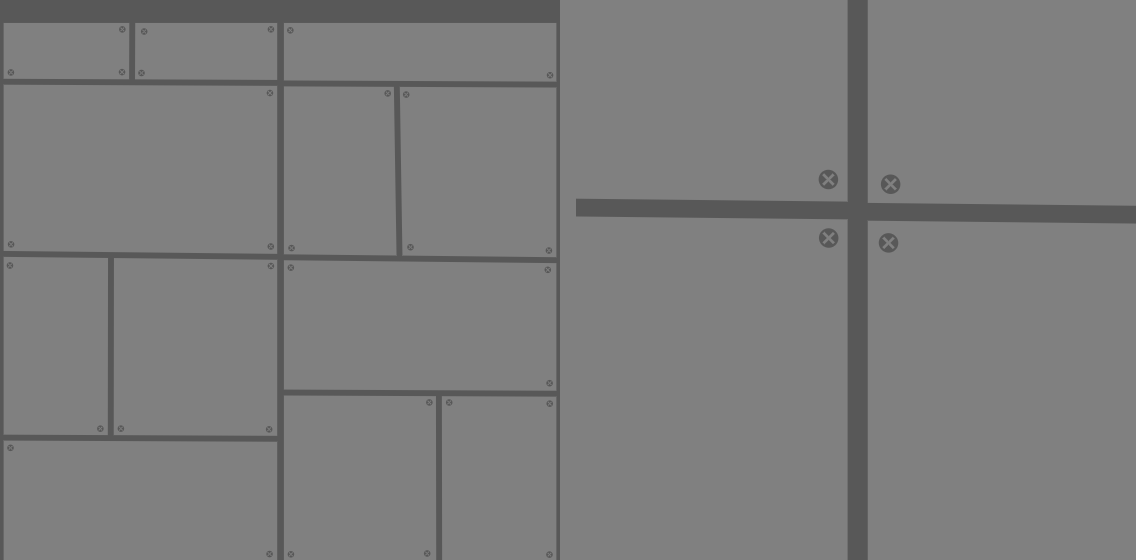
Left, the full canvas; right, a detail of the centre.
A WebGL 1 fragment shader for this texture:

```glsl
precision highp float;
// Flat grey wall panels in two columns, parted by dark, slightly tilted seams.
// Each pixel finds the bounds of its own panel, then shades the panel edge
// and the small cross-head screws set in two or three of its corners.

uniform vec2 u_resolution;

#define PANEL_GREY 0.502
#define SEAM_GREY 0.347
#define SEAM_HALF 0.0053
#define COLUMN_SEAM vec2(0.4950, 0.5070)
#define SIDE_MARGIN 0.0065
#define SEAMS_LEFT vec3(0.853, 0.544, 0.2175)
#define SEAMS_RIGHT vec3(0.850, 0.538, 0.298)
#define SPLITS vec4(0.236, 0.210, 0.198, 0.283)
#define SCREW_RADIUS 0.0058
#define SCREW_INSET 0.0112
#define CROSS_SIZE vec2(0.0044, 0.0008)
#define TWO_SCREW_CHANCE 0.42

float hash(vec2 p) {
  return fract(sin(dot(p, vec2(127.1, 311.7))) * 43758.5453);
}

// Coverage of a shape from its signed distance, negative inside.
float cover(float dist, float pixel) {
  return clamp(0.5 - dist / pixel, 0.0, 1.0);
}

// Height of seam i (0 = top edge, 4 = below the canvas) at position x.
float seamHeight(float column, float i, float x) {
  if (i < 0.5) return 0.9643;
  if (i > 3.5) return -0.007;
  vec3 heights = mix(SEAMS_LEFT, SEAMS_RIGHT, column);
  float base = i < 1.5 ? heights.x : (i < 2.5 ? heights.y : heights.z);
  float tilt = 0.0107 * (1.0 - 0.6 * abs(i - 2.0));
  return base - tilt * (x - 0.25 - 0.5 * column);
}

// Diagonal cross: two thin bars turned by 45 degrees.
float crossDistance(vec2 r) {
  vec2 q = abs(vec2(r.x + r.y, r.x - r.y)) * 0.7071;
  vec2 bar = vec2(max(q.x, q.y), min(q.x, q.y)) - CROSS_SIZE;
  return max(bar.x, bar.y);
}

void main() {
  vec2 p = gl_FragCoord.xy / u_resolution;
  float pixel = 1.0 / min(u_resolution.x, u_resolution.y);

  // Column and row of this pixel, rows counted from the top.
  float column = step(dot(COLUMN_SEAM, vec2(0.5)), p.x);
  float row = 0.0;
  for (int i = 1; i < 4; i++) {
    row += step(p.y, seamHeight(column, float(i), p.x));
  }

  vec2 lo = vec2(mix(SIDE_MARGIN, COLUMN_SEAM.y, column),
                 seamHeight(column, row + 1.0, p.x) + SEAM_HALF);
  vec2 hi = vec2(mix(COLUMN_SEAM.x, 1.0 - SIDE_MARGIN, column),
                 seamHeight(column, row, p.x) - SEAM_HALF);

  // Every other panel, as on a checkerboard, is split by a leaning seam.
  float side = 0.0;
  if (fract((row + column) * 0.5) < 0.25) {
    vec4 isRow = vec4(equal(vec4(row), vec4(0.0, 1.0, 2.0, 3.0)));
    float lean = mix(-0.004, 0.018, hash(vec2(row, column) + 4.0));
    float splitX = dot(SPLITS, isRow) + 0.501 * column
                 - lean * (p.y - 0.5 * (lo.y + hi.y));
    side = step(splitX, p.x);
    if (side > 0.5) lo.x = splitX + SEAM_HALF;
    else hi.x = splitX - SEAM_HALF;
  }

  vec2 inner = min(p - lo, hi - p);
  float panel = cover(-min(inner.x, inner.y), pixel);
  float grey = mix(SEAM_GREY, PANEL_GREY, panel);

  // Screws: one corner stays empty, sometimes the opposite one as well.
  vec2 id = vec2(row + 1.0, column * 2.0 + side + 1.0);
  float emptyCorner = floor(hash(id) * 4.0);
  float pairEmpty = step(hash(id + 17.0), TWO_SCREW_CHANCE);
  for (int k = 0; k < 4; k++) {
    float n = float(k);
    float isEmpty = step(abs(n - emptyCorner), 0.5);
    float isOpposite = step(abs(n - 3.0 + emptyCorner), 0.5);
    float shown = 1.0 - max(isEmpty, isOpposite * pairEmpty);

    vec2 corner = vec2(mod(n, 2.0), step(1.5, n));
    vec2 jitter = vec2(hash(id + n * 3.7), hash(id + n * 5.3 + 9.0));
    vec2 inset = SCREW_INSET + 0.005 * jitter * jitter;
    vec2 r = p - mix(lo + inset, hi - inset, corner);

    float disc = cover(length(r) - SCREW_RADIUS, pixel);
    float slot = cover(crossDistance(r), pixel);
    float screwGrey = mix(SEAM_GREY, PANEL_GREY, slot);
    grey = mix(grey, screwGrey, disc * shown);
  }

  gl_FragColor = vec4(vec3(grey), 1.0);
}
```
